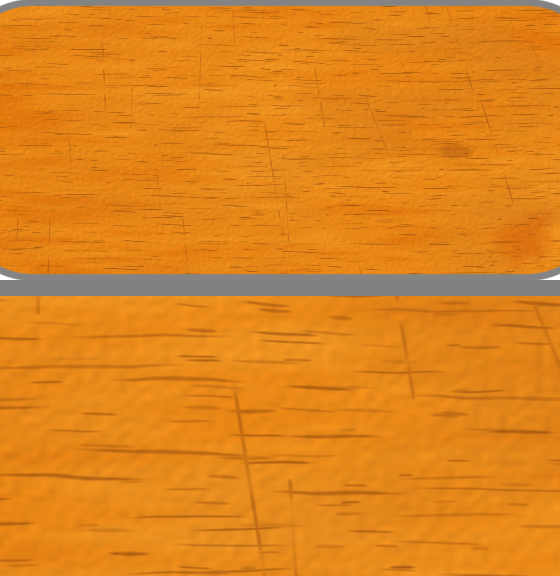
Top: the whole. Bottom: its middle third, enlarged.
A WebGL 1 fragment shader for this texture:

```glsl
precision highp float;
// Worn orange wooden board with a grey rim and rounded corners.
// Layers: stretched noise for tone, embossed fine noise for the surface,
// hashed dashes for the pores, looped segments for the knife scratches.

uniform vec2 u_resolution;

const vec3 DEEP = vec3(0.875, 0.465, 0.055);
const vec3 AMBER = vec3(0.910, 0.530, 0.090);
const vec3 HONEY = vec3(0.935, 0.580, 0.135);
const vec3 DULL = vec3(0.860, 0.510, 0.110);
const vec3 PORE = vec3(0.580, 0.290, 0.050);
const vec3 RIM = vec3(0.515);

float hash(vec2 p) {
  return fract(sin(dot(p, vec2(127.1, 311.7))) * 43758.5453);
}

float noise(vec2 p) {
  vec2 i = floor(p);
  vec2 f = p - i;
  f = f * f * (3.0 - 2.0 * f);
  float low = mix(hash(i), hash(i + vec2(1.0, 0.0)), f.x);
  float high = mix(hash(i + vec2(0.0, 1.0)), hash(i + 1.0), f.x);
  return mix(low, high, f.y);
}

float fbm(vec2 p) {
  float sum = 0.0;
  float gain = 0.53;
  for (int i = 0; i < 4; i++) {
    sum += gain * noise(p);
    p = p * 2.03 + 17.3;
    gain *= 0.5;
  }
  return sum;
}

float roundedBox(vec2 p, vec2 halfSize, float radius) {
  vec2 d = abs(p) - halfSize + radius;
  return length(max(d, 0.0)) + min(max(d.x, d.y), 0.0) - radius;
}

// One tapered, slightly tilted dash per cell, kept inside its cell
float dashes(vec2 p, vec2 cell, float seed) {
  vec2 g = p / cell;
  g.x += 7.0 * hash(vec2(floor(g.y), seed));
  vec2 id = floor(g);
  vec2 local = (g - id - 0.5) * cell;
  vec2 key = id + seed * 19.7;
  float size = hash(key + 3.1);
  float reach = cell.x * mix(0.10, 0.46, size * size);
  float dx = local.x - (hash(key + 5.3) - 0.5) * (cell.x - 2.0 * reach);
  float tilt = (hash(key + 8.9) - 0.6) * 0.07;
  float dy = local.y - (hash(key + 11.2) - 0.5) * 0.3 * cell.y - tilt * dx;
  float taper = max(1.0 - abs(dx) / reach, 0.0);
  float width = 0.0022 + 0.0028 * taper * hash(key + 14.6);
  float crowd = noise(vec2(p.x * 0.9, id.y * cell.y * 6.0) + 4.0);
  float density = 0.04 + 0.46 * crowd + 0.07 * p.x + 0.10 * p.y;
  float shown = smoothstep(-0.06, 0.06, density - hash(key));
  float line = 1.0 - smoothstep(0.0, width, abs(dy));
  return shown * line * smoothstep(0.0, 0.5, taper) * mix(0.3, 0.85, hash(key + 21.0));
}

float segment(vec2 p, vec2 a, vec2 ray) {
  vec2 q = p - a;
  return length(q - ray * clamp(dot(q, ray) / dot(ray, ray), 0.0, 1.0));
}

// Steep cuts: upright on the left, leaning on the right
float scratches(vec2 p) {
  float mark = 0.0;
  for (int i = 0; i < 20; i++) {
    float k = float(i) + 1.0;
    vec2 start = vec2(2.0 * fract(k * 0.618), 0.2 + 0.9 * hash(vec2(k, 2.7)));
    float lean = mix(0.03, 0.38, smoothstep(0.8, 1.4, start.x));
    lean += 0.16 * (hash(vec2(k, 5.1)) - 0.5);
    float span = mix(0.10, 0.42, hash(vec2(k, 8.4)));
    float d = segment(p, start, span * vec2(lean, -1.0));
    float line = 1.0 - smoothstep(0.0, 0.0042, d);
    float worn = smoothstep(0.15, 0.75, noise(p * vec2(14.0, 34.0) + k));
    mark = max(mark, line * worn * mix(0.22, 0.6, hash(vec2(k, 9.8))));
  }
  return mark;
}

float stain(vec2 p, vec2 center, vec2 size) {
  float d = length((p - center) / size) + 1.1 * (fbm(p * 13.0) - 0.5);
  return 1.0 - smoothstep(0.35, 1.1, d);
}

vec3 wood(vec2 p) {
  // Broad tone and fibre bands
  float tone = 0.55 * fbm(p * vec2(2.0, 5.0)) + 0.45 * fbm(p * vec2(5.0, 42.0) + 9.0);
  tone += 0.04 * (p.x - 1.0);
  vec3 color = mix(DEEP, AMBER, smoothstep(0.25, 0.50, tone));
  color = mix(color, HONEY, smoothstep(0.48, 0.76, tone));
  float faded = smoothstep(0.42, 0.72, fbm(p * vec2(3.0, 8.0) + 31.0));
  color = mix(color, DULL, faded * mix(0.25, 0.65, smoothstep(0.6, 1.7, p.x)));

  // Stains near the right side
  color = mix(color, vec3(0.73, 0.39, 0.07), 0.6 * stain(p, vec2(1.64, 0.46), vec2(0.09, 0.03)));
  color = mix(color, vec3(0.82, 0.39, 0.05), 0.6 * stain(p, vec2(1.88, 0.15), vec2(0.12, 0.10)));

  // Pores follow a gently bent grain
  vec2 bent = p + vec2(0.0, 0.035 * noise(p * vec2(1.4, 2.6)) + 0.003 * noise(p * vec2(22.0, 9.0)));
  float pores = 0.0;
  for (int i = 0; i < 5; i++) {
    float k = float(i);
    vec2 cell = vec2(0.11 + 0.05 * k, 0.027 + 0.002 * k);
    pores = max(pores, dashes(bent + k * vec2(0.37, 0.0113), cell, k + 1.0));
  }
  color = mix(color, PORE, max(pores * 0.8, scratches(p)));

  // Embossed fine surface
  vec2 fine = p * vec2(95.0, 115.0);
  float relief = noise(fine) - noise(fine + vec2(0.55, -0.6));
  return color * (1.0 + 0.065 * relief);
}

void main() {
  vec2 p = gl_FragCoord.xy / u_resolution.y;
  float pixel = 1.0 / u_resolution.y;
  vec2 middle = 0.5 * u_resolution / u_resolution.y;
  float edge = roundedBox(p - middle, vec2(middle.x + 0.17, 0.5), 0.29);
  vec3 color = mix(wood(p), RIM, smoothstep(-pixel, pixel, edge + 0.021));
  color = mix(color, vec3(1.0), smoothstep(0.0, 2.0 * pixel, edge));
  gl_FragColor = vec4(color, 1.0);
}
```
